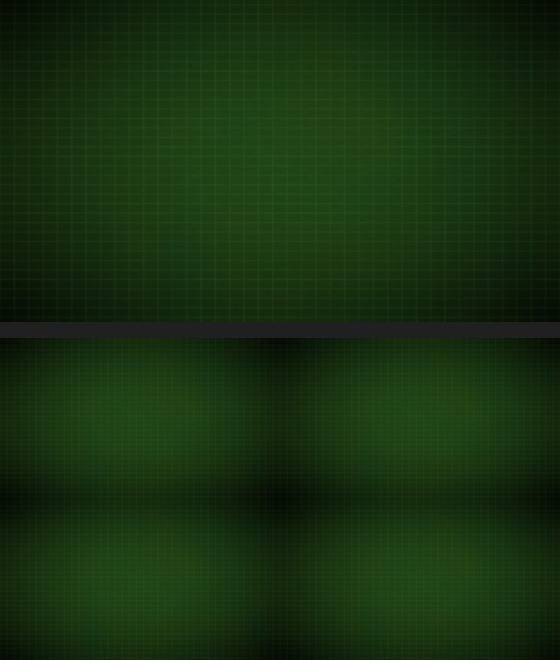
Top, the tile; bottom, the same tile 2 across and 2 down.
A Shadertoy shader for this background:

```glsl
float hash(vec2 p) {
    vec3 q = fract(p.xyx * vec3(0.1031, 0.1030, 0.0973));
    q += dot(q, q.yzx + 33.33);
    return fract((q.x + q.y) * q.z);
}

// Value noise on a lattice that wraps after a whole number of cells
float wrapNoise(vec2 uv, vec2 cells) {
    vec2 p = uv * cells, i = floor(p), f = fract(p);
    f = f * f * (3.0 - 2.0 * f);
    vec2 a = mod(i, cells), b = mod(i + 1.0, cells);
    return mix(mix(hash(a), hash(vec2(b.x, a.y)), f.x),
               mix(hash(vec2(a.x, b.y)), hash(b), f.x), f.y);
}

void mainImage(out vec4 fragColor, in vec2 fragCoord) {
    vec2 uv = fragCoord / iResolution.xy;

    // Vignette, rounded off at the borders so it wraps smoothly
    vec2 toEdge = 1.0 - abs(uv * 2.0 - 1.0);
    vec2 offCentre = 1.0 - sqrt(toEdge * toEdge + 0.01);
    float falloff = dot(offCentre * offCentre, vec2(1.08, 0.96));
    float light = max(0.268 - 0.134 * falloff, 0.006);

    // Soft grid: 39 columns, 34 rows
    vec2 cells = vec2(39.0, 34.0);
    vec2 grid = uv * cells + vec2(0.5, 0.0);
    vec2 dist = abs(fract(grid) - 0.5) / vec2(0.07, 0.095);
    vec2 line = exp(-dist * dist);

    // Each line has its own strength, worn unevenly along its length
    vec2 id = mod(floor(grid), cells);
    vec2 strength = 0.75 + 0.5 * vec2(hash(vec2(id.x, 7.0)), hash(vec2(id.y, 91.0)));
    float wear = 0.75 + 0.5 * wrapNoise(uv, vec2(14.0, 9.0));
    line *= strength * wear;
    light += 0.03 * (line.x + line.y - 0.5 * line.x * line.y);

    // Faint horizontal streaks and a slight drift of hue
    light *= 1.0 + 0.05 * (wrapNoise(uv, vec2(90.0, 200.0)) - 0.5);
    float drift = wrapNoise(uv, vec2(12.0, 5.0)) - 0.5;
    vec3 green = vec3(0.48 + 0.09 * drift, 1.0, 0.32 - 0.05 * drift);

    fragColor = vec4(green * light, 1.0);
}
```
